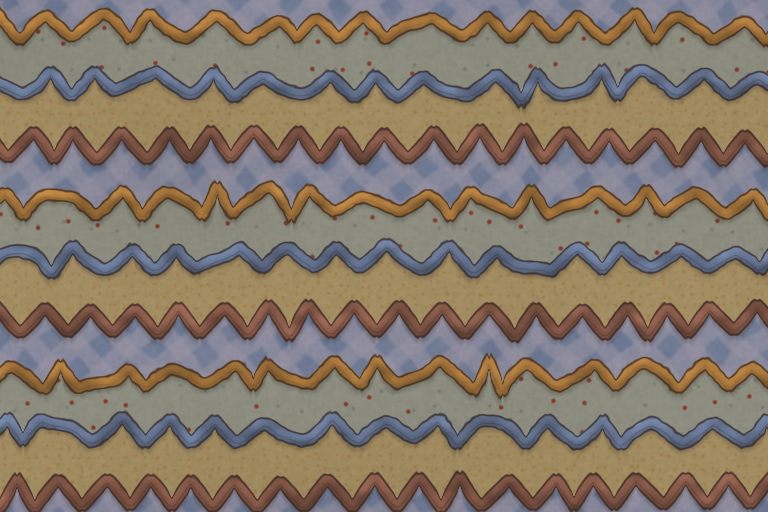
Reproduce this pattern procedurally as a WebGL 2 fragment shader.

```glsl
#version 300 es
precision highp float;
// Printed cotton: wavy gold, blue and brown braids between gingham, sage and yellow bands.
#define ROWS 3
#define ROW_PITCH 0.339
#define LINE_WIDTH 0.0034
#define WAVER 0.30
#define CHECK_SIZE 0.071
#define WEAVE 0.035

uniform vec2 u_resolution;
out vec4 fragColor;

const vec3 LAVENDER = vec3(0.555, 0.545, 0.610);
const vec3 CHECK_BLUE = vec3(0.400, 0.450, 0.555);
const vec3 SAGE = vec3(0.540, 0.542, 0.490);
const vec3 YELLOW = vec3(0.625, 0.540, 0.375);
const vec3 ORANGE = vec3(0.600, 0.420, 0.200);
const vec3 RED = vec3(0.510, 0.170, 0.120);
const vec3 GREEN = vec3(0.360, 0.430, 0.390);
const vec3 INK = vec3(0.225, 0.165, 0.140);

// Per braid, in order gold, blue, brown
const vec3 BRAID[3] = vec3[](vec3(0.600, 0.425, 0.215), vec3(0.365, 0.420, 0.525), vec3(0.480, 0.320, 0.260));
const vec3 CENTRE = vec3(0.055, 0.165, 0.285);
const vec3 WAVELENGTH = vec3(0.103, 0.107, 0.087);
const vec3 AMPLITUDE = vec3(0.0195, 0.0185, 0.0225);
const vec3 HALF_WIDTH = vec3(0.0125, 0.0135, 0.0130);

float hash(vec2 p) {
  vec3 q = fract(vec3(p.xyx) * 0.1031);
  q += dot(q, q.yzx + 33.33);
  return fract((q.x + q.y) * q.z);
}

float noise(vec2 p) {
  vec2 i = floor(p), f = fract(p);
  f = f * f * (3.0 - 2.0 * f);
  return mix(mix(hash(i), hash(i + vec2(1, 0)), f.x),
             mix(hash(i + vec2(0, 1)), hash(i + vec2(1, 1)), f.x), f.y);
}

// Hand-drawn rounded zigzag: height of a braid's centre line at x
float braidLine(float x, int kind, int row) {
  float seed = float(row * 3 + kind) * 7.3 + 2.0;
  float irregular = kind == 2 ? 0.5 : 1.0;
  float phase = x / WAVELENGTH[kind] + hash(vec2(seed, 4.0));
  phase += WAVER * irregular * (noise(vec2(x * 13.0, seed)) - 0.5) * 2.0;
  float height = AMPLITUDE[kind] * (1.0 + 0.7 * irregular * (noise(vec2(x * 9.0, seed + 40.0)) - 0.5));
  float drift = 0.012 * (noise(vec2(x * 4.0, seed + 80.0)) - 0.5);
  float zigzag = asin(0.94 * sin(6.28318 * phase)) / 1.223;
  return CENTRE[kind] + float(row) * ROW_PITCH + height * zigzag + drift;
}

// One jittered dot in each kept cell
float dots(vec2 p, float cell, float radius, float keep, float seed) {
  vec2 id = floor(p / cell);
  vec2 jitter = vec2(hash(id + seed), hash(id + seed + 17.0)) - 0.5;
  vec2 offset = (fract(p / cell) - 0.5 - 0.55 * jitter) * cell;
  float edge = 0.0012 + 0.5 / u_resolution.y;
  return smoothstep(edge, -edge, length(offset) - radius) * step(hash(id + seed + 31.0), keep);
}

// Soft diagonal checks
vec3 gingham(vec2 p) {
  vec2 q = mat2(0.77, 0.64, -0.64, 0.77) * p / CHECK_SIZE;
  q += 0.25 * vec2(noise(p * 18.0), noise(p * 18.0 + 50.0));
  vec2 stripe = smoothstep(-0.45, 0.45, sin(6.28318 * q));
  float tint = 0.22 * (stripe.x + stripe.y) + 0.42 * stripe.x * stripe.y;
  return mix(LAVENDER, CHECK_BLUE, tint * (0.75 + 0.4 * noise(p * 30.0)));
}

vec3 ground(vec2 p, int band) {
  if (band == 0) return gingham(p);
  if (band == 1) {
    vec3 c = mix(SAGE, GREEN, 0.5 * dots(p, 0.052, 0.0036, 0.6, 3.0));
    return mix(c, RED, 0.85 * dots(p + 0.02, 0.060, 0.0042, 0.62, 9.0));
  }
  vec3 c = mix(YELLOW, ORANGE, 0.42 * dots(p, 0.021, 0.0030, 0.85, 5.0));
  return mix(c, ORANGE, 0.28 * dots(p + 0.011, 0.027, 0.0026, 0.8, 12.0));
}

void main() {
  vec2 p = gl_FragCoord.xy / u_resolution.y;
  p.y = 1.0 - p.y; // measured down from the top
  float aa = 0.7 / u_resolution.y + 0.0005;

  // Find the nearest braid and count those above this point
  int above = 0, kind = 0;
  float d = 1.0;
  for (int i = 0; i < ROWS * 3; i++) {
    int k = i % 3, row = i / 3;
    float y = braidLine(p.x, k, row);
    float slope = (braidLine(p.x + 0.002, k, row) - braidLine(p.x - 0.002, k, row)) / 0.004;
    float dist = (p.y - y) / sqrt(1.0 + slope * slope);
    if (p.y > y) above++;
    if (abs(dist) < abs(d)) { d = dist; kind = k; }
  }
  vec3 color = ground(p, above % 3);

  // Braid with lumpy edges, soft shadow, shading and ink lines
  float lump = (kind == 2 ? 0.0012 : 0.0038) * (noise(p * 85.0) - 0.5);
  float halfWidth = HALF_WIDTH[kind] + lump;
  float side = abs(d) - halfWidth;
  color *= 1.0 - 0.16 * smoothstep(0.012, 0.0, side) * step(0.0, d);
  vec3 braid = BRAID[kind] * (0.82 + 0.36 * noise(p * vec2(24.0, 40.0)));
  braid *= 1.08 - 0.2 * smoothstep(-0.5, 1.0, d / halfWidth);
  float groove = abs(d - 0.35 * halfWidth + lump) - 0.0007;
  float grooveInk = kind == 0 ? 0.16 : 0.42;
  braid = mix(braid, INK, grooveInk * smoothstep(aa, -aa, groove));
  color = mix(color, braid, smoothstep(aa, -aa, side));
  color = mix(color, INK, 0.82 * smoothstep(aa, -aa, abs(side + 0.5 * LINE_WIDTH) - 0.5 * LINE_WIDTH));

  // Woven threads and slow fading of the cloth
  float threads = noise(p * vec2(190.0, 90.0)) + noise(p * vec2(90.0, 190.0) + 70.0) - 1.0;
  color *= 1.0 + WEAVE * threads + 0.05 * (noise(p * 3.0) - 0.5);
  fragColor = vec4(color, 1.0);
}
```
